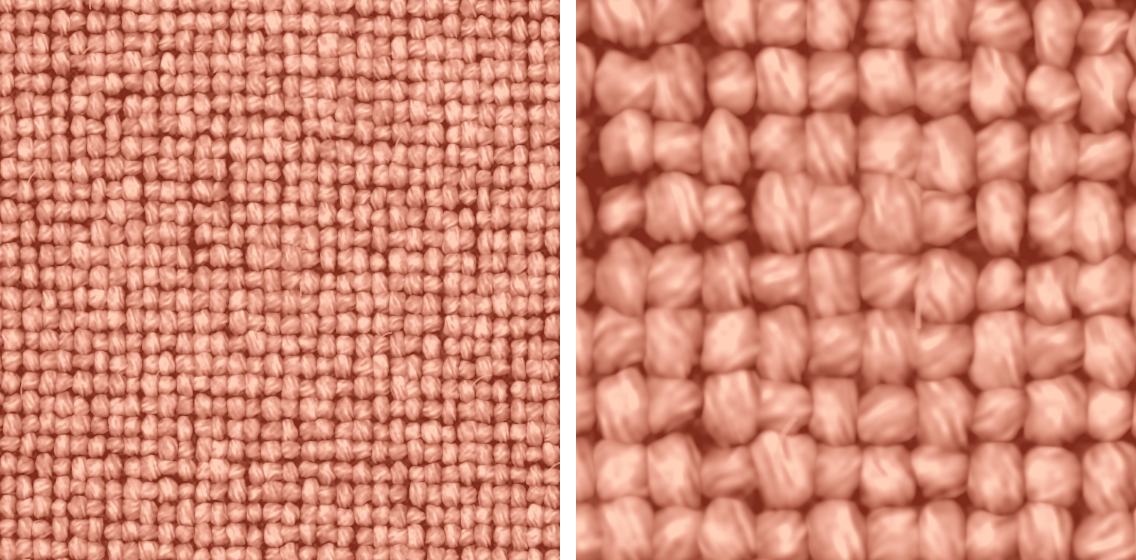
Left, the full canvas; right, a detail of the centre.
Give the GLSL for this texture, as a WebGL 1 fragment shader.

```glsl
precision highp float;
// Plain-weave coral cloth: a checkerboard of tall warp and flatter weft beads.
// Each bead is a shaded dome; neighbouring domes meet in seams, with dark pits
// at the corners. Wobble, ragged outlines, twisted fibres and hairs add wear.

uniform vec2 u_resolution;

#define THREADS vec2(32.0, 26.5)
#define ROW_TILT 0.018
#define WARP_RADIUS vec2(0.57, 0.62)
#define WEFT_RADIUS vec2(0.60, 0.49)
#define THREAD_WOBBLE vec2(0.26, 0.16)
#define THICKNESS_VARIATION vec2(0.36, 0.24)
#define BLEND_SHARPNESS 12.0
#define DOME_CONTRAST 0.62
#define LIGHT_DIRECTION vec2(-0.13, 0.19)
#define FIBRE_CONTRAST 0.50
#define HAIR_COUNT 16
#define HAIR_WIDTH 0.0018

float hash(vec2 p) {
  vec3 q = fract(p.xyx * 0.1031);
  q += dot(q, q.yzx + 33.33);
  return fract((q.x + q.y) * q.z);
}

float noise(vec2 p) {
  vec2 i = floor(p);
  vec2 f = fract(p);
  f = f * f * (3.0 - 2.0 * f);
  float low = mix(hash(i), hash(i + vec2(1.0, 0.0)), f.x);
  float high = mix(hash(i + vec2(0.0, 1.0)), hash(i + 1.0), f.x);
  return mix(low, high, f.y);
}

// Signed variation that changes slowly along each warp (x) and weft (y) thread
vec2 alongThreads(vec2 cell, float seed) {
  return vec2(noise(vec2(cell.x * 7.0 + seed, cell.y * 0.37)),
              noise(vec2(cell.x * 0.37, cell.y * 7.0 + seed + 40.0))) - 0.5;
}

// Tone from deep gap to sunlit fibre
vec3 clothColor(float tone) {
  float t = clamp(tone, 0.0, 1.0) * 5.0;
  vec3 c = mix(vec3(0.50, 0.17, 0.11), vec3(0.67, 0.35, 0.27), clamp(t, 0.0, 1.0));
  c = mix(c, vec3(0.78, 0.46, 0.38), clamp(t - 1.0, 0.0, 1.0));
  c = mix(c, vec3(0.86, 0.57, 0.48), clamp(t - 2.0, 0.0, 1.0));
  c = mix(c, vec3(0.94, 0.67, 0.59), clamp(t - 3.0, 0.0, 1.0));
  return mix(c, vec3(1.00, 0.81, 0.72), clamp(t - 4.0, 0.0, 1.0));
}

// Returns the height of one bead at uv in x and its tone in y
vec2 bead(vec2 uv, vec2 cell) {
  float isWeft = mod(cell.x + cell.y, 2.0);
  float seed = hash(cell + 70.0);
  vec2 jitter = vec2(hash(cell + 11.0), hash(cell + 23.0)) - 0.5;
  vec2 center = cell + 0.5 + THREAD_WOBBLE * alongThreads(cell, 3.0) + 0.12 * jitter;
  vec2 radius = mix(WARP_RADIUS, WEFT_RADIUS, isWeft);
  radius *= 1.0 + THICKNESS_VARIATION * alongThreads(cell, 17.0) + 0.16 * jitter.yx;

  vec2 q = uv - center;
  vec2 s = q / radius;
  float dome = 1.0 - dot(s, s);

  // Twisted fibres run at a slant along the thread
  vec2 along = mix(q, vec2(-q.y, q.x), isWeft);
  vec2 strand = vec2((along.x + 0.4 * along.y) * 6.5, along.y * 2.6);
  float fibre = noise(strand + seed * 90.0 + 20.0) - 0.5;

  float tone = 0.31 + DOME_CONTRAST * dome + dot(s, LIGHT_DIRECTION);
  tone += FIBRE_CONTRAST * fibre + 0.14 * (seed - 0.5) - 0.06 * isWeft;
  return vec2(dome * (1.0 - 0.12 * isWeft), clamp(tone, 0.0, 1.0));
}

float weaveTone(vec2 uv) {
  vec2 home = floor(uv);
  float weightSum = 0.6;
  float toneSum = 0.02;
  for (int j = -1; j <= 1; j++) {
    for (int i = -1; i <= 1; i++) {
      vec2 b = bead(uv, home + vec2(float(i), float(j)));
      float weight = exp(BLEND_SHARPNESS * b.x);
      weightSum += weight;
      toneSum += weight * b.y;
    }
  }
  return toneSum / weightSum;
}

// Coverage of short, loose fibres lying across the cloth
float strayHairs(vec2 p) {
  float cover = 0.0;
  for (int k = 0; k < HAIR_COUNT; k++) {
    vec2 id = vec2(float(k), 5.0);
    vec2 root = vec2(hash(id), hash(id + 31.0));
    float angle = 0.3 + 1.3 * hash(id + 57.0);
    vec2 span = vec2(cos(angle), sin(angle)) * mix(0.02, 0.05, hash(id + 83.0));
    vec2 d = p - root;
    float t = clamp(dot(d, span) / dot(span, span), 0.0, 1.0);
    vec2 bend = vec2(-span.y, span.x) * 0.5 * t * (1.0 - t);
    float gap = length(d - span * t - bend);
    cover = max(cover, 1.0 - smoothstep(0.3 * HAIR_WIDTH, 1.6 * HAIR_WIDTH, gap));
  }
  return cover;
}

void main() {
  vec2 p = gl_FragCoord.xy / u_resolution;

  // Uneven pitch, sloping rows, a slow drift of the weave and ragged outlines
  vec2 uv = vec2(p.x + 0.03 * p.x * (p.x - 1.0), p.y + ROW_TILT * p.x) * THREADS + 64.0;
  uv += 0.5 * (vec2(noise(p * 2.5 + 4.0), noise(p * 2.5 + 19.0)) - 0.5);
  uv += 0.18 * (vec2(noise(uv * 2.3), noise(uv * 2.3 + 37.0)) - 0.5);

  float tone = weaveTone(uv);
  tone += 0.20 * (noise(p * 190.0) - 0.5) + 0.04 * (noise(p * 5.0 + 8.0) - 0.5);
  tone = mix(tone, 0.88, 0.6 * strayHairs(p));
  gl_FragColor = vec4(clothColor(tone), 1.0);
}
```
